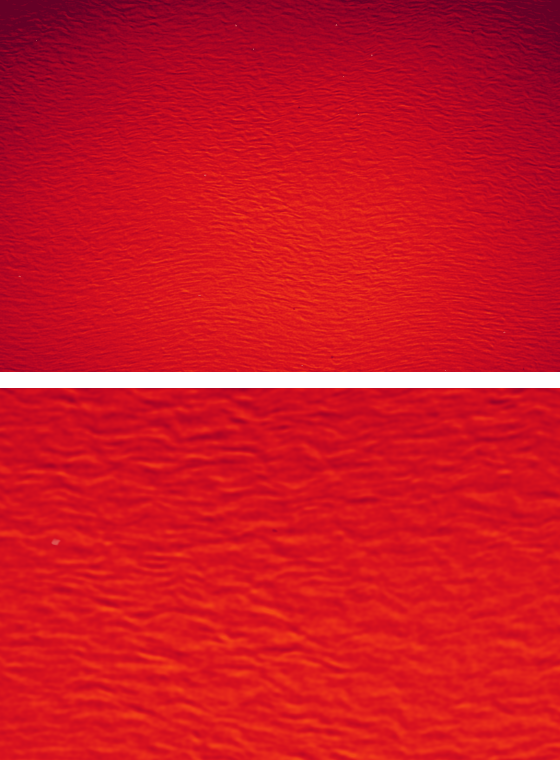
Top: the whole. Bottom: its middle third, enlarged.
This texture is drawn by a Shadertoy shader. Its source:

```glsl
// Red brushed paint on a wall, lit by a warm glow low in the middle.
// A noise height field of wrinkles and brush strokes is embossed, added to
// the glow as a tone level, and coloured by a ramp from crimson to orange.

const vec3 RAMP[8] = vec3[8](
    vec3(0.40, 0.00, 0.15), vec3(0.52, 0.00, 0.15), vec3(0.62, 0.01, 0.15),
    vec3(0.70, 0.02, 0.14), vec3(0.78, 0.04, 0.13), vec3(0.85, 0.07, 0.12),
    vec3(0.91, 0.16, 0.11), vec3(0.95, 0.27, 0.09));
const vec3 SPECK_COLOR = vec3(0.90, 0.50, 0.44);

const vec2 GLOW_CENTER = vec2(0.51, 0.27);
const vec2 GLOW_FALLOFF = vec2(9.0, 7.8);
const float GLOW_LEVEL = 5.55;
const float RELIEF_GAIN = 1.75;
const vec2 LIGHT_STEP = vec2(0.0009, 0.0019);
const vec2 WRINKLE_FREQ = vec2(42.0, 98.0);
const vec2 STROKE_FREQ = vec2(8.0, 130.0);
const float DRIFT = 0.07;
const float GRAIN = 0.55;
const float SPECK_CELLS = 14.0;
const float SPECK_SHARE = 0.045;

vec2 hash2(vec2 p) {
    vec3 q = fract(p.xyx * vec3(0.1031, 0.1030, 0.0973));
    q += dot(q, q.yzx + 33.33);
    return fract((q.xx + q.yz) * q.zy);
}

float corner(vec2 cell, vec2 offset) {
    float angle = 6.2832 * hash2(cell).x;
    return dot(vec2(cos(angle), sin(angle)), offset);
}

// Gradient noise, about -0.6 to 0.6
float noise(vec2 p) {
    vec2 i = floor(p), f = fract(p);
    vec2 u = f * f * f * (f * (f * 6.0 - 15.0) + 10.0);
    vec2 e = vec2(1.0, 0.0);
    return mix(mix(corner(i, f), corner(i + e, f - e), u.x),
               mix(corner(i + e.yx, f - e.yx), corner(i + 1.0, f - 1.0), u.x), u.y);
}

// Height of the dried paint: bent wrinkles, level strokes, slanted strokes
float paintHeight(vec2 p) {
    vec2 q = p;
    q.y += DRIFT * noise(p * vec2(2.1, 2.6) + 4.3);
    float strokes = noise(q * STROKE_FREQ + 17.0)
                  + 0.5 * noise(q * STROKE_FREQ * vec2(2.5, 1.4) + 51.0);

    float rising = smoothstep(-0.15, 0.15, noise(p * 1.8 + 9.0));
    vec2 falls = vec2(q.x, q.y + 0.24 * q.x);
    vec2 rises = vec2(q.x, q.y - 0.20 * q.x);
    float slanted = mix(noise(falls * vec2(11.0, 95.0)),
                        noise(rises * vec2(11.0, 95.0)), rising);

    vec2 bend = vec2(noise(p * 24.0 + 30.0), noise(p * 28.0 + 70.0));
    vec2 w = q + bend * vec2(0.018, 0.010);
    float wrinkles = noise(w * WRINKLE_FREQ + 5.0)
                   + 0.5 * noise(w * WRINKLE_FREQ * 1.7 + 90.0)
                   + 0.6 * noise(w * WRINKLE_FREQ * 0.5 + 40.0);

    float strokeShare = smoothstep(0.55, 0.05, p.y + 0.5 * noise(p * 3.0 + 21.0));
    return wrinkles * mix(0.95, 0.65, strokeShare)
         + strokes * mix(0.32, 0.55, strokeShare)
         + slanted * 0.45;
}

// Scattered chips: x is pale speck cover, y is dark pit depth
vec2 chips(vec2 p) {
    vec2 cover = vec2(0.0);
    vec2 cell = floor(p * SPECK_CELLS);
    for (int y = -1; y <= 1; y++)
    for (int x = -1; x <= 1; x++) {
        vec2 id = cell + vec2(x, y);
        vec2 pick = hash2(id + 113.0);
        vec2 d = p - (id + hash2(id + 57.0)) / SPECK_CELLS;
        d += 0.003 * vec2(noise(p * 160.0), noise(p * 160.0 + 8.0));
        float size = mix(0.0010, 0.0026, pick.y);
        float speck = 1.0 - smoothstep(size * 0.4, size * 1.4, length(d * vec2(0.7, 1.0)));
        float pit = 1.0 - smoothstep(0.0, size * 3.0, length(d));
        cover.x = max(cover.x, speck * step(pick.x, SPECK_SHARE));
        cover.y = max(cover.y, pit * step(1.0 - 0.4 * SPECK_SHARE, pick.x));
    }
    return cover;
}

// Colour at a tone level from 0 to 7
vec3 rampColor(float level) {
    level = clamp(level, 0.0, 6.999);
    int i = int(level);
    return mix(RAMP[i], RAMP[i + 1], fract(level));
}

void mainImage(out vec4 fragColor, in vec2 fragCoord) {
    vec2 uv = fragCoord / iResolution.xy;
    vec2 p = fragCoord / iResolution.y;

    // Broad glow with slightly cloudy edges
    vec2 d = uv - GLOW_CENTER;
    float level = GLOW_LEVEL - dot(GLOW_FALLOFF, d * d);
    level += 0.45 * noise(p * vec2(2.5, 4.0) + 12.0);

    // Embossed relief, uneven in strength, and fine grain
    float relief = paintHeight(p + LIGHT_STEP) - paintHeight(p - LIGHT_STEP);
    level += relief * RELIEF_GAIN * (1.0 + 0.4 * noise(p * 5.0 + 60.0));
    level += GRAIN * noise(p * vec2(170.0, 230.0));

    vec2 chip = chips(p);
    vec3 color = rampColor(level - 2.0 * chip.y);
    color = mix(color, SPECK_COLOR, 0.6 * chip.x);
    fragColor = vec4(color, 1.0);
}
```
